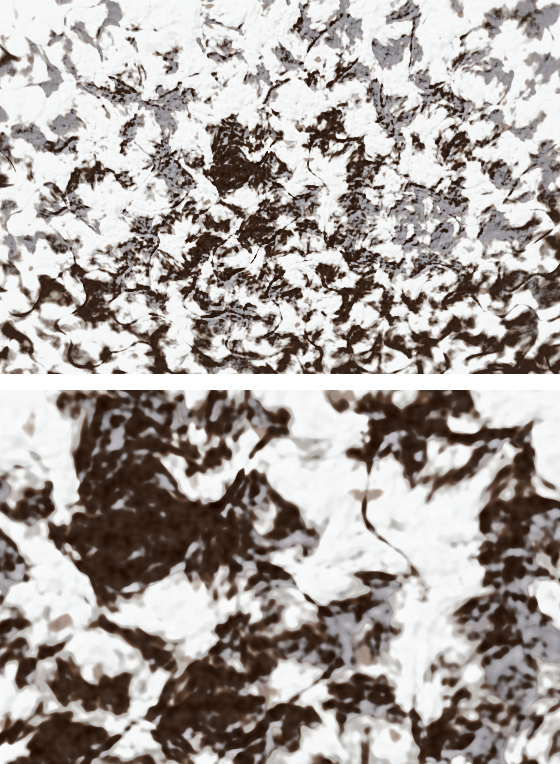
Top, the full canvas; bottom, a detail of the centre.
Reproduce this texture procedurally as a Shadertoy shader.

```glsl
// Cracked white glaze flaking off a dark brown, partly glossy ground.

#define GRAIN_SCALE 12.0
#define COVERAGE 0.125
#define CRACK_DEPTH 0.20
#define EDGE_SOFTNESS 0.035
#define LIGHT_DIR vec2(-0.5, 0.86)
#define WHITE vec3(0.965, 0.968, 0.97)
#define PALE vec3(0.74, 0.725, 0.71)
#define GREY vec3(0.59, 0.58, 0.60)
#define BROWN vec3(0.21, 0.14, 0.10)
#define RUST vec3(0.47, 0.34, 0.26)

float hash(vec2 p) {
    return fract(sin(dot(p, vec2(127.1, 311.7))) * 43758.5453);
}

// Gradient at a lattice corner, projected on the offset from it
float corner(vec2 cell, vec2 offset) {
    float angle = 6.28318 * hash(cell);
    return dot(vec2(cos(angle), sin(angle)), offset);
}

float noise(vec2 p) {
    vec2 i = floor(p), f = fract(p);
    vec2 u = f * f * f * (f * (f * 6.0 - 15.0) + 10.0);
    vec2 e = vec2(0.0, 1.0);
    return mix(mix(corner(i, f), corner(i + e.yx, f - e.yx), u.x),
               mix(corner(i + e.xy, f - e.xy), corner(i + e.yy, f - e.yy), u.x), u.y);
}

// Four octaves; blur fades the finer ones
float fbm(vec2 p, float blur) {
    float sum = 0.0, amplitude = 0.6;
    for (int i = 0; i < 4; i++) {
        sum += amplitude * noise(p);
        p = mat2(0.8, 0.6, -0.6, 0.8) * p * 2.07 + 17.3;
        amplitude *= i == 0 ? 0.82 : 0.6 - 0.3 * blur;
    }
    return sum;
}

// Glaze thickness: positive where the white coat survives
float glaze(vec2 c, float blur) {
    // Flakes grow smaller toward the bottom
    vec2 q = c * (1.0 - 0.3 * c.y);
    q += 0.022 * vec2(noise(q * 13.0 + 4.7), noise(q * 13.0 + 31.9));

    float crackLine = abs(noise(q * 8.0 + 53.0));
    float crack = 1.0 - smoothstep(0.0, 0.07, crackLine);
    float regional = 0.13 * c.y - 0.05 * c.x + 0.16 * noise(c * 3.0 + 8.0)
                   - 0.07 * exp(-8.0 * dot(c, c));
    return fbm(q * GRAIN_SCALE, blur) + COVERAGE + regional - CRACK_DEPTH * crack;
}

void mainImage(out vec4 fragColor, in vec2 fragCoord) {
    vec2 c = (fragCoord - 0.5 * iResolution.xy) / iResolution.y;

    // Shallow focus: the left, right and lower rims go soft
    float blur = smoothstep(0.4, 0.95, length(c * vec2(1.0, 1.25) - vec2(0.0, 0.12)));
    float sharp = 1.0 - 0.75 * blur;

    float h = glaze(c, blur);
    float relief = (h - glaze(c + 0.006 * LIGHT_DIR, blur)) * sharp;
    float grain = noise(c * 75.0) + 0.7 * noise(c * 150.0 + 9.0);
    grain *= sharp;

    // Exposed ground: brown hollows, grey gloss mostly in the upper part
    float gloss = noise(c * 4.0 + 21.0) + 0.5 * noise(c * 30.0 + 5.0)
                + 0.9 * c.y + 2.5 * relief + 0.5 * grain + 0.05;
    gloss = smoothstep(-0.15, 0.32, gloss);
    vec3 ground = mix(BROWN, GREY, gloss);
    ground += 0.10 * grain + 0.5 * relief * (0.3 + gloss);

    // Rusty fringe where the coat thins out
    float fringe = smoothstep(-0.10, -0.01, h);
    ground = mix(ground, RUST, fringe * (0.65 - 0.4 * gloss));

    // White coat, greyer on thin spots and lower down
    float thickness = h + 0.09 * grain + 0.06 * c.y + 0.10 * noise(c * 22.0 + 3.0);
    vec3 coat = mix(PALE, WHITE, smoothstep(0.0, 0.15, thickness));
    coat += 0.35 * min(relief, 0.0) + 0.02 * grain;

    // Small rust stains scattered over the coat
    float stain = smoothstep(0.30, 0.48, noise(c * 34.0 + 71.0) - 0.4 * h + 0.12 * grain);
    coat = mix(coat, RUST, 0.6 * stain);

    float edge = EDGE_SOFTNESS + 0.08 * blur;
    vec3 color = mix(ground, coat, smoothstep(-edge, edge, h));
    fragColor = vec4(clamp(color, 0.0, 1.0), 1.0);
}
```
